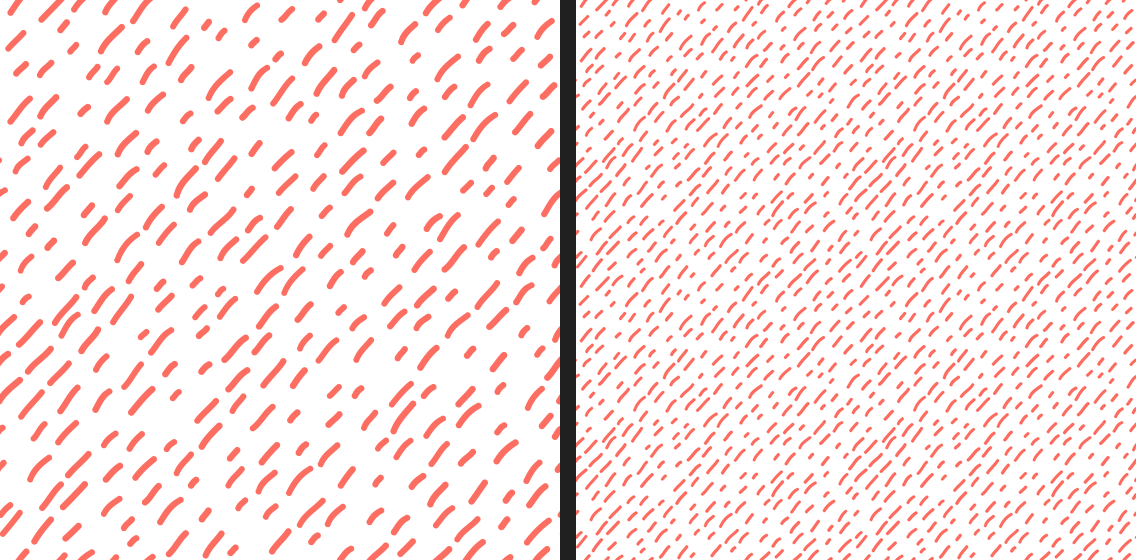
Left: one tile. Right: repeated 2 by 2.
A WebGL 2 fragment shader for this pattern:

```glsl
#version 300 es
precision highp float;

uniform vec2 u_resolution;
out vec4 outColor;

const vec3 PAPER = vec3(1.0);
const vec3 CORAL = vec3(0.992, 0.43, 0.383);

// Diagonal lattice: x counts cells along the strokes, y counts rows across them.
const vec2 CELLS = vec2(9.0, 16.0);
const float HALF_MIN = 0.0065;
const float HALF_MAX = 0.0300;
const float END_GAP = 0.006;

float hash(vec2 cell, float seed) {
    return fract(sin(dot(cell, vec2(127.1, 311.7)) + seed * 74.7) * 43758.5453);
}

vec2 toLattice(vec2 p) {
    return CELLS * vec2(p.x + p.y, p.y - p.x);
}

vec2 toCanvas(vec2 q) {
    vec2 s = q / CELLS;
    return 0.5 * vec2(s.x - s.y, s.x + s.y);
}

// Gives cells that coincide on the repeating canvas the same identity.
vec2 wrapCell(vec2 cell) {
    float turns = floor((cell.x + 0.5) / CELLS.x);
    cell += turns * vec2(-CELLS.x, CELLS.y);
    float rows = 2.0 * CELLS.y;
    cell.y -= rows * floor((cell.y + 0.5) / rows);
    return cell;
}

// Staggers alternate rows, with a random slide that repeats every CELLS.y rows.
float rowShift(float row) {
    float id = row - CELLS.y * floor((row + 0.5) / CELLS.y);
    return 0.5 * mod(id, 2.0) + 0.4 * hash(vec2(id, 3.0), 9.0);
}

// Round-ended stroke with a slight bow and S-curve.
float strokeDistance(vec2 p, float angle, float halfLen, float radius, float bow, float sway) {
    vec2 dir = vec2(cos(angle), sin(angle));
    vec2 local = vec2(dot(p, dir), dot(p, vec2(-dir.y, dir.x)));
    float t = clamp(local.x / halfLen, -1.0, 1.0);
    float bend = halfLen * (1.0 - t * t) * (bow + sway * t);
    return length(local - vec2(t * halfLen, bend)) - radius;
}

// Distance to the single stroke that belongs to a lattice cell.
float cellStroke(vec2 p, vec2 cell, float shift) {
    vec2 id = wrapCell(cell);
    float size = hash(id, 1.0);
    float halfLen = mix(HALF_MIN, HALF_MAX, size);
    float radius = mix(0.0053, 0.0059, hash(id, 2.0));
    float angle = radians(mix(42.0, 53.0, hash(id, 3.0)) + 3.0 * size);
    float bow = mix(-0.02, 0.17, hash(id, 4.0));
    float sway = mix(-0.10, 0.10, hash(id, 5.0));

    // Short strokes have more room to slide inside their cell.
    float room = 1.0 - CELLS.x * sqrt(2.0) * (2.0 * (halfLen + radius) + END_GAP);
    vec2 jitter = vec2(max(room, 0.0), 0.48) * (vec2(hash(id, 6.0), hash(id, 7.0)) - 0.5);
    vec2 center = toCanvas(cell + vec2(shift, 0.0) + 0.5 + jitter);
    return strokeDistance(p - center, angle, halfLen, radius, bow, sway);
}

float strokeField(vec2 p) {
    vec2 q = toLattice(p);
    float nearest = 1.0;
    for (int dy = -1; dy <= 1; dy++) {
        float row = floor(q.y) + float(dy);
        float shift = rowShift(row);
        float column = floor(q.x - shift);
        for (int dx = -1; dx <= 1; dx++) {
            vec2 cell = vec2(column + float(dx), row);
            nearest = min(nearest, cellStroke(p, cell, shift));
        }
    }
    return nearest;
}

void main() {
    vec2 p = gl_FragCoord.xy / u_resolution;
    float pixel = 1.0 / min(u_resolution.x, u_resolution.y);
    float ink = 1.0 - smoothstep(-0.65 * pixel, 0.65 * pixel, strokeField(p));
    outColor = vec4(mix(PAPER, CORAL, ink), 1.0);
}
```
